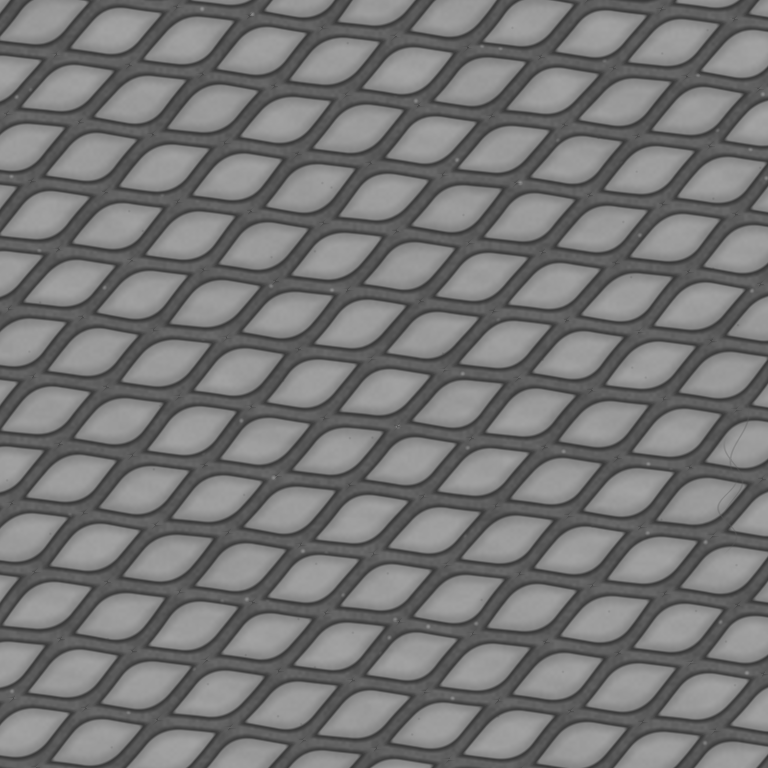
Write a Shadertoy shader that draws this texture.

```glsl
// Grey expanded-metal mesh over a pale, faintly streaked backing sheet.
// A skewed lattice holds one leaf-shaped opening per cell; the distance
// outside the opening gives the position across the strand for shading.

#define STEP_FLAT vec2(0.0948, -0.0132)  // lattice step across the diagonal strands
#define STEP_DIAG vec2(0.0625, 0.0759)   // lattice step along the diagonal strands
#define ORIGIN vec2(0.437, 0.6665)       // centre of one opening
#define STRAND 0.0195                    // strand width
#define ROUND_WIDE 0.025                 // rounding of the blunt corners
#define ROUND_TIP 0.005                  // rounding of the sharp corners
#define WARP 0.0011                      // unevenness of the mesh
#define SOFT 0.0018                      // softness of the strand edges
#define GRAIN 0.035                      // strength of the surface mottling

float hash(vec2 p) {
    p = fract(p * vec2(0.1031, 0.1137));
    p += dot(p, p.yx + 33.33);
    return fract((p.x + p.y) * p.x * 17.0);
}

float valueNoise(vec2 p) {
    vec2 i = floor(p), f = fract(p);
    f = f * f * (3.0 - 2.0 * f);
    return mix(mix(hash(i), hash(i + vec2(1, 0)), f.x),
               mix(hash(i + vec2(0, 1)), hash(i + vec2(1, 1)), f.x), f.y);
}

// Distance to the nearest scattered point, and that point's random value
vec2 cellular(vec2 p) {
    vec2 i = floor(p), best = vec2(9.0, 0.0);
    for (int y = -1; y <= 1; y++)
    for (int x = -1; x <= 1; x++) {
        vec2 c = i + vec2(x, y);
        float d = length(c + vec2(hash(c), hash(c + 57.0)) - p);
        if (d < best.x) best = vec2(d, hash(c + 113.0));
    }
    return best;
}

float smoothMax(float a, float b, float k) {
    float h = max(k - abs(a - b), 0.0) / k;
    return max(a, b) + 0.25 * k * h * h;
}

// Slow layered sines that bend the mesh slightly
vec2 bend(vec2 p) {
    return sin(p.yx * vec2(23.0, 31.0) + 2.0) + 0.6 * sin(p * vec2(61.0, 47.0) + p.yx * 29.0);
}

// Lattice coordinates: x counts flat steps, y counts diagonal steps
vec2 toLattice(vec2 r, float area) {
    vec2 a = STEP_FLAT, e = STEP_DIAG;
    return vec2(r.x * e.y - r.y * e.x, a.x * r.y - a.y * r.x) / area;
}

// Faint curled fibres lying near the right border
float fibres(vec2 p) {
    float ink = 0.0;
    for (int i = 0; i < 3; i++) {
        float n = float(i);
        vec2 q = p - vec2(0.963 - 0.008 * n, 0.43 - 0.05 * n);
        float x = q.x - 0.012 * sin(q.y * (50.0 + 17.0 * n) + n * 2.0);
        ink += smoothstep(0.0022, 0.0, abs(x)) * smoothstep(0.055, 0.03, abs(q.y));
    }
    return min(ink, 1.0);
}

void mainImage(out vec4 fragColor, in vec2 fragCoord) {
    vec2 p = fragCoord / iResolution.y;
    float soft = max(SOFT, 0.75 / iResolution.y);

    // Cell and signed distance to its opening
    vec2 a = STEP_FLAT, e = STEP_DIAG;
    float area = a.x * e.y - a.y * e.x;
    vec2 height = area / vec2(length(e), length(a));
    vec2 lattice = toLattice(p + WARP * bend(p) - ORIGIN, area);
    vec2 cell = floor(lattice + 0.5);
    vec2 f = lattice - cell;
    vec2 q = abs(f) * height - 0.5 * (height - STRAND);
    float d = smoothMax(q.x, q.y, f.x * f.y < 0.0 ? ROUND_WIDE : ROUND_TIP);

    // Position across the strand: 0 on its upper left edge, 1 on its lower right
    bool diagonal = q.x > q.y;
    bool farSide = diagonal ? f.x < 0.0 : f.y > 0.0;
    float across = clamp(d / STRAND, 0.0, 1.0);
    if (farSide) across = 1.0 - across;

    // Mottling
    float streaks = valueNoise(p * vec2(26.0, 60.0) + p.yx * 9.0) - 0.5;
    float fine = valueNoise(p * 210.0) - 0.5;
    vec2 fleck = cellular(p * 45.0);

    // Backing sheet, shaded towards the rim of each opening
    float sheet = mix(0.52, 0.612, smoothstep(0.0, 0.015, -d));
    sheet += GRAIN * (streaks + 0.4 * fine) + 0.012 * (hash(cell + 40.0) - 0.5);
    sheet -= 0.06 * smoothstep(0.12, 0.0, fleck.x) * step(0.95, fleck.y);

    // Strand: dark edges, a worn lighter face, brighter on the flat runs
    float face = smoothstep(0.06, 0.38, across) * smoothstep(0.98, 0.62, across);
    float flatness = smoothstep(-0.012, 0.012, q.y - q.x);
    float metal = mix(0.225, mix(0.345, 0.385, flatness), face);
    metal += GRAIN * (0.8 * fine + 0.6 * streaks) * (0.4 + face);
    metal += 0.16 * face * smoothstep(0.2, 0.0, fleck.x) * step(0.93, fleck.y);

    float grey = mix(sheet, metal, smoothstep(-soft, soft, d));
    grey = mix(grey, 0.36, 0.35 * fibres(p));
    fragColor = vec4(vec3(grey), 1.0);
}
```
